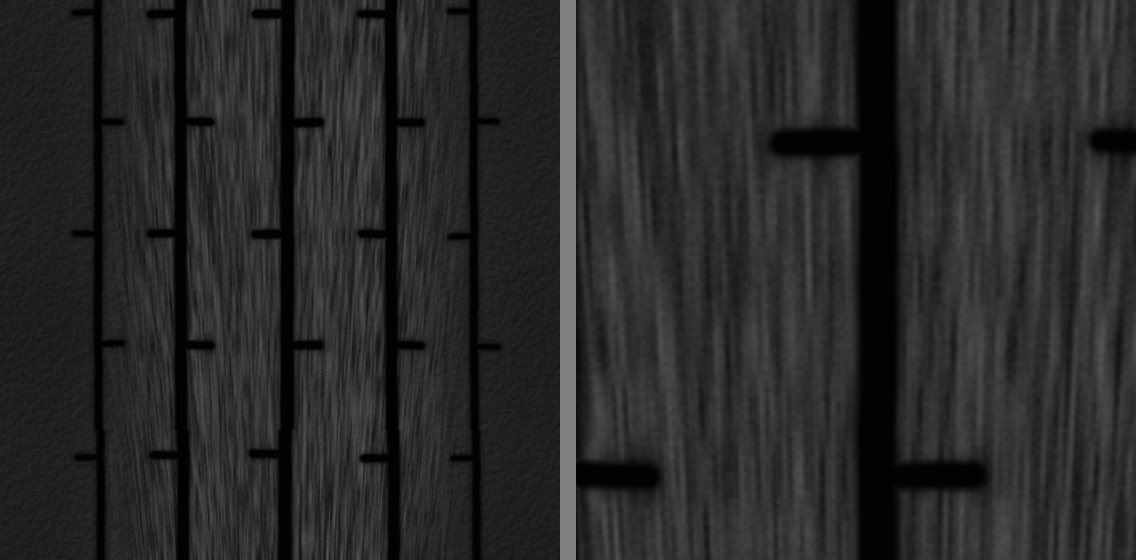
Left, the full canvas; right, a detail of the centre.
Write a three.js fragment shader that draws this texture.

```glsl
// Worn rubber tread: five upright grooves with short side slots that alternate
// left and right, cut by distance functions into ribs of brushed streaks.
// The ribs fade towards pebbled, darker shoulders on both sides.
varying vec2 vUv;

const int GROOVES = 5;
const int SLOT_ROWS = 5;
const float CENTER_X = 0.512;
const float GROOVE_STEP = 0.19475;   // spacing next to the center
const float STEP_SHRINK = 0.00675;   // tighter spacing outwards
const float GROOVE_HALF = 0.0122;
const float SLOT_TOP = 0.978;
const float SLOT_STEP = 0.198;
const float SLOT_LENGTH = 0.065;
const float SLOT_RADIUS = 0.0082;
const float SLOT_JITTER = 0.004;
const float SEAM_Y = 0.232;          // small jog in every groove
const float SEAM_JOG = 0.0035;
const float EDGE_SOFT = 0.0036;
const float STREAK_FAN = 0.35;       // streaks spread upwards
const float STREAK_DEPTH = 0.125;
const float GRAIN_DEPTH = 0.035;
const float PEBBLE_DEPTH = 0.042;
const vec3 GROOVE_COLOR = vec3(0.008);
const vec3 SHOULDER_COLOR = vec3(0.118);
const vec3 RIB_COLOR = vec3(0.195);

float hash(vec2 p) {
  vec3 q = fract(vec3(p.xyx) * 0.1031);
  q += dot(q, q.yzx + 33.33);
  return fract((q.x + q.y) * q.z);
}

float noise(vec2 p) {
  vec2 cell = floor(p);
  vec2 f = fract(p);
  f = f * f * (3.0 - 2.0 * f);
  float low = mix(hash(cell), hash(cell + vec2(1.0, 0.0)), f.x);
  float high = mix(hash(cell + vec2(0.0, 1.0)), hash(cell + vec2(1.0)), f.x);
  return mix(low, high, f.y);
}

float capsule(vec2 p, vec2 a, vec2 b, float radius) {
  vec2 axis = b - a;
  float t = clamp(dot(p - a, axis) / dot(axis, axis), 0.0, 1.0);
  return length(p - a - axis * t) - radius;
}

// Slightly leaning, stepped line of one groove; k runs from -2 to 2
float grooveX(float k, float y) {
  float side = abs(k) < 0.5 ? -1.0 : 1.0;
  float x = CENTER_X + k * (GROOVE_STEP - STEP_SHRINK * k * k);
  float jog = SEAM_JOG * (1.0 - smoothstep(SEAM_Y - 0.001, SEAM_Y + 0.001, y));
  return x + side * (0.002 * (0.5 - y) + jog - 0.001);
}

// Signed distance to all grooves and slots
float treadDistance(vec2 p) {
  float d = 1.0;
  for (int i = 0; i < GROOVES; i++) {
    float k = float(i - 2);
    float outward = k * k;
    float wobble = 0.0016 * (noise(vec2(p.y * 32.0, k * 7.0 + 40.0)) - 0.5);
    float halfWidth = GROOVE_HALF - 0.0012 * outward;
    d = min(d, abs(p.x - grooveX(k, p.y) + wobble) - halfWidth);

    float radius = SLOT_RADIUS - 0.0006 * outward;
    float reach = SLOT_LENGTH - 0.0045 * outward - radius;
    for (int j = 0; j < SLOT_ROWS; j++) {
      float row = float(j);
      vec2 id = vec2(k + 11.0, row + 5.0);
      float side = mod(row, 2.0) < 0.5 ? -1.0 : 1.0;
      float y = SLOT_TOP - SLOT_STEP * row + SLOT_JITTER * (2.0 * hash(id) - 1.0);
      vec2 root = vec2(grooveX(k, y), y);
      float bend = 0.004 * (hash(id + 19.0) - 0.5);
      vec2 tip = root + vec2(side * reach, bend);
      float swell = 0.0012 * (noise(p * 90.0 + id) - 0.5);
      d = min(d, capsule(p, root, tip, radius + swell));
    }
  }
  return d;
}

// Long brushed fibers that fan out from the center line
float streaks(vec2 p) {
  float x = (p.x - CENTER_X) / (1.0 + STREAK_FAN * (p.y - 0.5)) + 1.0;
  float fine = noise(vec2(x * 300.0, p.y * 26.0));
  float coarse = noise(vec2(x * 170.0 + 31.0, p.y * 11.0));
  return 1.1 * fine + 0.9 * coarse - 1.0;
}

// Lit bumps from the slope of two noise layers
float pebbles(vec2 p) {
  vec2 light = vec2(-0.35, 0.45);
  float small = noise(p * 210.0) - noise(p * 210.0 + light);
  float large = noise(p * 110.0 + 17.0) - noise(p * 110.0 + 17.0 + light);
  return small + 0.7 * large;
}

void main() {
  vec2 p = vUv;
  float fromCenter = abs(p.x - CENTER_X);

  // Rubber tone and surface
  float ribTone = 1.0 - smoothstep(0.12, 0.43, fromCenter);
  float brushed = 1.0 - smoothstep(0.17, 0.37, fromCenter);
  vec3 color = mix(SHOULDER_COLOR, RIB_COLOR, ribTone);
  float patches = noise(p * vec2(7.0, 5.0) + 3.0) - 0.5;
  color *= 1.0 + 0.1 * patches;
  color += STREAK_DEPTH * brushed * streaks(p) * (1.0 + 0.5 * patches);
  color += GRAIN_DEPTH * mix(0.5, 1.0, brushed) * (noise(p * 380.0) - 0.5);
  color += PEBBLE_DEPTH * (1.0 - 0.7 * brushed) * pebbles(p);

  // Shaded lips and dark cuts
  float d = treadDistance(p);
  color *= mix(0.78, 1.0, smoothstep(0.0, 0.012, d));
  color = mix(GROOVE_COLOR, color, smoothstep(-EDGE_SOFT, EDGE_SOFT, d));
  gl_FragColor = vec4(max(color, vec3(0.0)), 1.0);
}
```
